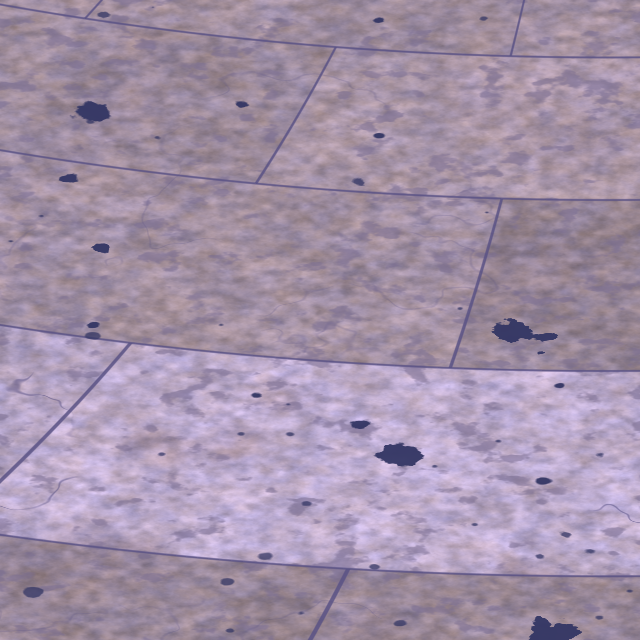
A Shadertoy shader for this texture:

```glsl
const vec3 WARM_STONE = vec3(0.625, 0.555, 0.622);
const vec3 PALE_STONE = vec3(0.740, 0.672, 0.800);
const vec3 STAIN = vec3(0.640, 0.560, 0.640);
const vec3 SPECKLE = vec3(0.480, 0.430, 0.570);
const vec3 GROUT = vec3(0.350, 0.320, 0.520);
const vec3 PIT = vec3(0.200, 0.210, 0.390);

const float ROW_GROWTH = 1.2;       // each course is this much deeper than the last
const float ROW_SCALE = 1.1135;
const float ROW_ORIGIN = -1.0237;
const float ARC_CENTER = 0.95;      // x where the courses run level
const float FAN_CENTER = 1.05;      // x where the cross joints stand upright
const float JOINT_SPACING = 0.66;
const float ROW_LINE = 0.0015;      // half widths
const float JOINT_LINE = 0.0026;
const float SOFTNESS = 0.0013;
const float GRAIN = 0.42;
const int PALE_ROW = 3;

// Per course, from the top: joint offset and brightness of right and left slab
const float JOINT_OFFSET[5] = float[](0.231, 0.488, 0.195, 0.495, 0.208);
const vec2 SLAB_TONE[5] = vec2[](vec2(1.02, 1.0), vec2(1.06, 0.98),
    vec2(0.93, 1.01), vec2(1.0, 0.94), vec2(0.97, 0.95));

float hash(vec2 p) {
    vec3 q = fract(p.xyx * 0.1031);
    q += dot(q, q.yzx + 33.33);
    return fract((q.x + q.y) * q.z);
}

float noise(vec2 p) {
    vec2 i = floor(p), f = fract(p);
    f = f * f * (3.0 - 2.0 * f);
    return mix(mix(hash(i), hash(i + vec2(1, 0)), f.x),
               mix(hash(i + vec2(0, 1)), hash(i + vec2(1, 1)), f.x), f.y);
}

float fbm(vec2 p) {
    float sum = 0.0, amp = 0.533;
    for (int i = 0; i < 4; i++) {
        sum += amp * noise(p);
        p = mat2(1.6, 1.2, -1.2, 1.6) * p + 17.3;
        amp *= 0.5;
    }
    return sum;
}

// Distance to ragged pits scattered one per occupied cell
float pits(vec2 p, float cell, float chance, float maxRadius, float seed) {
    float rough = fbm(p * 38.0 + seed) - 0.5;
    float nearest = 1.0;
    vec2 home = floor(p / cell);
    for (int j = -1; j <= 1; j++)
    for (int i = -1; i <= 1; i++) {
        vec2 id = home + vec2(i, j) + seed;
        if (hash(id + 7.7) > chance) continue;
        vec2 center = (id - seed + 0.15 + 0.7 * vec2(hash(id), hash(id + 31.4))) * cell;
        float size = hash(id + 53.1);
        float radius = maxRadius * mix(0.25, 1.0, size * size) * (0.7 + 0.2 * p.y);
        float ragged = radius * mix(0.7, 3.0, hash(id + 91.6));
        nearest = min(nearest, length(p - center) + ragged * rough - radius);
    }
    return nearest;
}

float cover(float dist, float soft) {
    return 1.0 - smoothstep(-soft, soft, dist);
}

void mainImage(out vec4 fragColor, in vec2 fragCoord) {
    vec2 uv = fragCoord / iResolution.xy;
    float depth = 1.0 - uv.y;
    float soft = max(SOFTNESS, 0.75 / iResolution.y);
    vec2 ground = vec2(uv.x, depth * 2.0);

    // Curved courses, widening toward the bottom
    float bend = uv.x - ARC_CENTER;
    float arc = depth + (0.092 - 0.024 * depth) * bend * bend;
    float course = log((arc - ROW_ORIGIN) / ROW_SCALE) / log(ROW_GROWTH);
    int row = clamp(int(floor(course)) + 1, 0, 4);
    float lineDepth = ROW_SCALE * pow(ROW_GROWTH, round(course)) + ROW_ORIGIN;
    float rowDist = abs(arc - lineDepth);

    // Cross joints fanning out to the left
    float fan = FAN_CENTER - uv.x;
    float across = (fan * exp(-depth) - JOINT_OFFSET[row]) / JOINT_SPACING;
    float jointDist = abs(across - round(across)) * JOINT_SPACING
                    * exp(depth) / sqrt(1.0 + fan * fan);

    // Slab colour, stains and grain
    bool pale = row == PALE_ROW;
    float tone = across < 0.0 ? SLAB_TONE[row].x : SLAB_TONE[row].y;
    vec3 col = (pale ? PALE_STONE : WARM_STONE) * tone;
    float stain = smoothstep(0.53, 0.72, fbm(ground * vec2(5.0, 4.5) + 4.0));
    col = mix(col, STAIN * tone, stain * (pale ? 0.8 : 0.3));
    col *= 1.0 + GRAIN * (fbm(ground * 48.0) - 0.5);
    col *= 1.0 + 0.16 * (fbm(ground * 9.0 + 23.0) - 0.5);
    col += (fbm(ground * 34.0 + 60.0) - 0.5) * vec3(-0.08, -0.03, 0.09);
    float speckle = smoothstep(0.60, 0.76, fbm(ground * vec2(26.0, 30.0) + 80.0));
    col = mix(col, SPECKLE, speckle * 0.6);

    // Hairline cracks in scattered patches
    float ridge = abs(fbm(ground * 6.0 + 11.0) - 0.5);
    float patchy = smoothstep(0.60, 0.72, noise(ground * 4.0 + 140.0));
    col = mix(col, GROUT, cover(ridge - 0.008, 0.008) * patchy * (pale ? 0.5 : 0.2));

    // Grout lines
    float jointWidth = JOINT_LINE * (0.6 + 0.7 * depth);
    col = mix(col, GROUT, 0.85 * cover(rowDist - ROW_LINE, soft));
    col = mix(col, GROUT, 0.85 * cover(jointDist - jointWidth, soft));

    // Large and small pits
    float large = pits(ground, 0.23, 0.36, 0.037, 19.0);
    float small = pits(ground, 0.10, 0.20, 0.014, 47.0);
    col = mix(col, PIT, 0.95 * cover(large, 2.0 * soft));
    col = mix(col, PIT, 0.75 * cover(small, 2.0 * soft));

    fragColor = vec4(clamp(col, 0.0, 1.0), 1.0);
}
```
